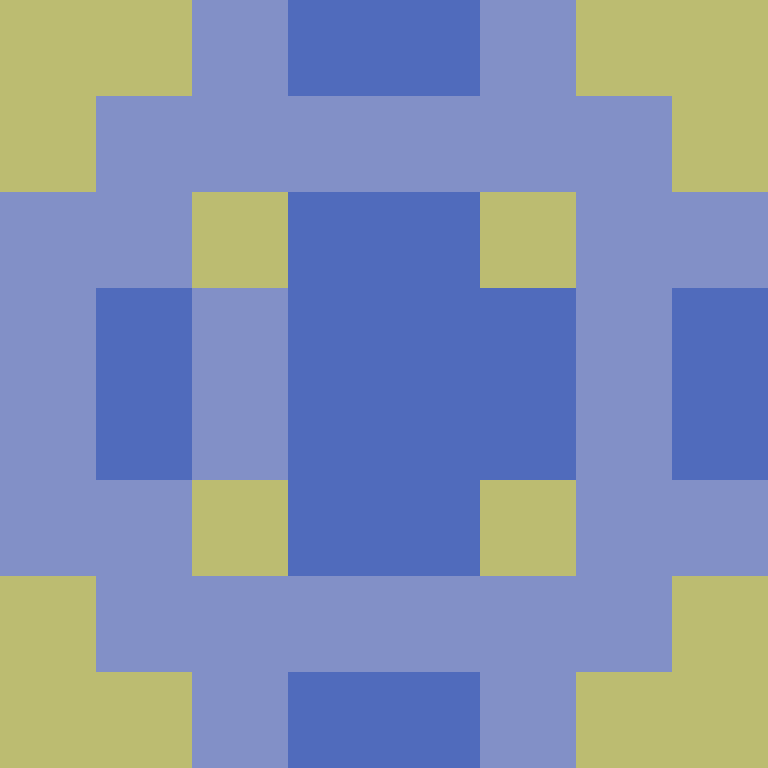
Give the GLSL for this pattern, as a WebGL 2 fragment shader.

```glsl
#version 300 es
precision highp float;

uniform vec2 u_resolution;
out vec4 fragColor;

const float CELLS = 8.0;
const float FAR = 9.0; // beyond the canvas border, in cells
const vec3 PERIWINKLE = vec3(0.510, 0.565, 0.780);
const vec3 BLUE = vec3(0.314, 0.420, 0.737);
const vec3 OLIVE = vec3(0.737, 0.737, 0.443);

// Signed distance to the rectangle between two corners
float rect(vec2 p, vec2 lo, vec2 hi) {
    vec2 d = abs(p - 0.5 * (lo + hi)) - 0.5 * (hi - lo);
    return length(max(d, 0.0)) + min(max(d.x, d.y), 0.0);
}

// Signed distance to vertical bars one cell wide, one cell apart
float bars(float x) {
    return abs(mod(x - 0.5, 2.0) - 1.0) - 0.5;
}

float coverage(float dist, float pixel) {
    return clamp(0.5 - dist / pixel, 0.0, 1.0);
}

void main() {
    // Cell units around the centre, then folded into one quadrant
    float side = min(u_resolution.x, u_resolution.y);
    float pixel = CELLS / side;
    vec2 p = (gl_FragCoord.xy - 0.5 * u_resolution) * pixel;
    vec2 q = abs(p);

    // Stepped corners and the four inner squares
    float olive = rect(q, vec2(2.0, 3.0), vec2(FAR));
    olive = min(olive, rect(q, vec2(3.0, 2.0), vec2(FAR)));
    olive = min(olive, rect(q, vec2(1.0), vec2(2.0)));

    // Central column, end tabs and the asymmetric middle band
    float blue = rect(q, vec2(-1.0, -2.0), vec2(1.0, 2.0));
    blue = min(blue, rect(q, vec2(-1.0, 3.0), vec2(1.0, FAR)));
    blue = min(blue, rect(p, vec2(0.0, -1.0), vec2(2.0, 1.0)));
    blue = min(blue, max(bars(p.x), q.y - 1.0));

    vec3 color = mix(PERIWINKLE, OLIVE, coverage(olive, pixel));
    color = mix(color, BLUE, coverage(blue, pixel));
    fragColor = vec4(color, 1.0);
}
```
